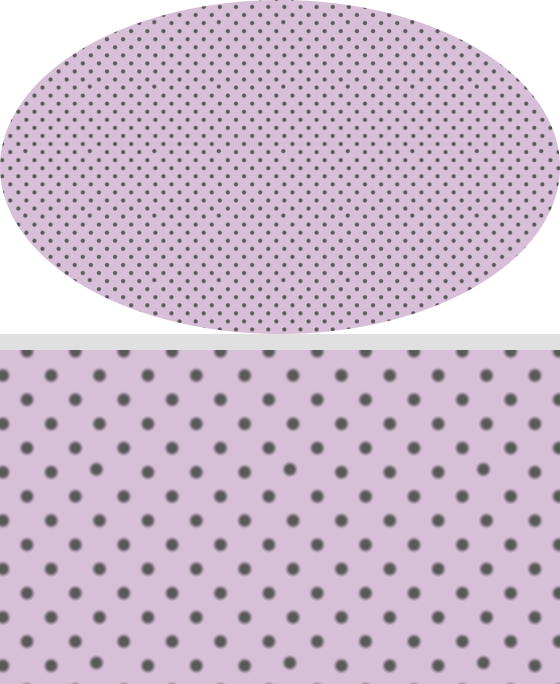
Top: the whole. Bottom: its middle third, enlarged.
Reproduce this pattern procedurally as a Shadertoy shader.

```glsl
// Mauve ellipse on white, covered with staggered soft grey polka dots.

// Distance to the nearest dot of a unit square lattice.
// One dot in every 4 x 4 block sits slightly off its place.
float latticeDistance(vec2 q, bool hasStray) {
    vec2 cell = round(q);
    vec2 block = mod(cell, 4.0);
    bool stray = hasStray && distance(block, vec2(0.0, 1.0)) < 0.5;
    vec2 nudge = stray ? vec2(-0.065, 0.06) : vec2(0.0);
    return length(q - cell - nudge);
}

void mainImage(out vec4 fragColor, in vec2 fragCoord) {
    vec2 centered = fragCoord - 0.5 * iResolution.xy;

    // Two interleaved lattices, 34.73 columns each across the width
    vec2 q = centered / iResolution.x * 34.73 + vec2(-0.27, 0.074);
    float dotDistance = min(latticeDistance(q, true),
                            latticeDistance(q - 0.5, false));
    float ink = 1.0 - smoothstep(0.068, 0.183, dotDistance);
    vec3 fabric = mix(vec3(0.847, 0.749, 0.847), vec3(0.35), ink);

    // Ellipse touching all four sides, with a one-pixel smooth rim
    vec2 radii = 0.5 * iResolution.xy;
    vec2 unit = centered / radii;
    float slope = length(unit / radii) / max(length(unit), 1e-4);
    float rim = (length(unit) - 1.0) / max(slope, 1e-6);
    float inside = clamp(0.5 - rim, 0.0, 1.0);

    fragColor = vec4(mix(vec3(1.0), fabric, inside), 1.0);
}
```
